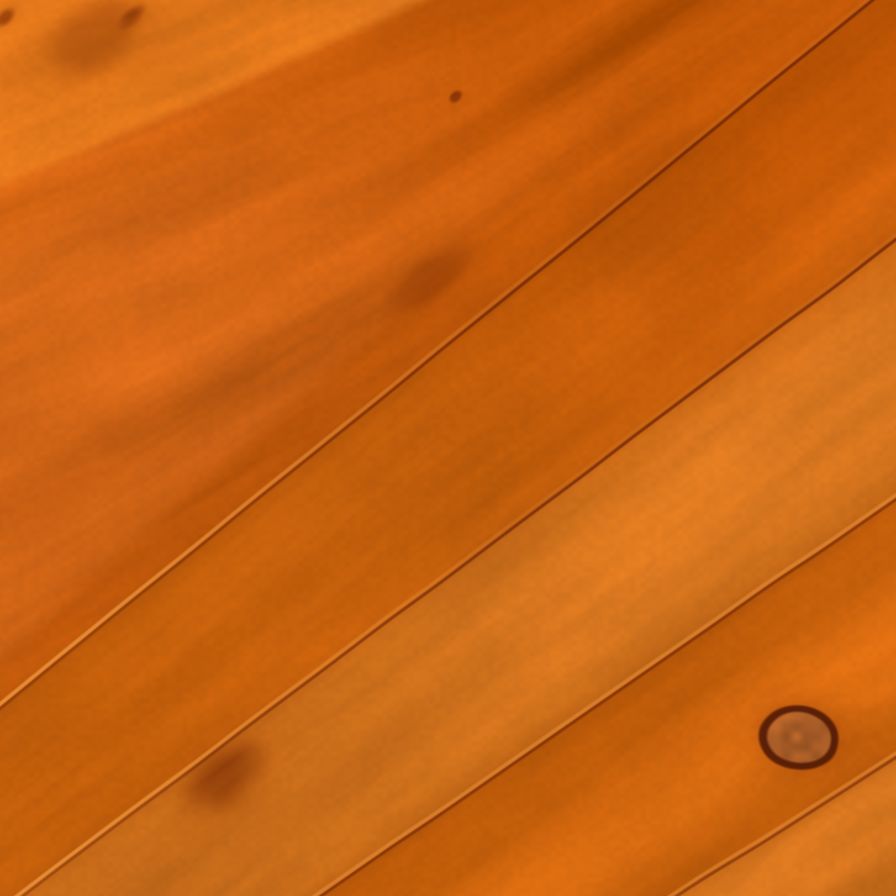
Give the GLSL for this texture, as a Shadertoy shader.

```glsl
#define SEAM_START 0.212
#define SEAM_SLOPE 0.811
#define SEAM_GAP 0.229
#define SEAM_FAN 0.060
#define SEAM_WIDTH 0.0035
#define TOP_EDGE vec2(0.790, 0.437)
#define AMBER vec3(0.80, 0.40, 0.06)
#define HONEY vec3(0.81, 0.44, 0.11)
#define RUST vec3(0.74, 0.33, 0.02)
#define PALE vec3(0.91, 0.48, 0.11)
#define BROWN vec3(0.42, 0.13, 0.02)
#define GLINT vec3(0.93, 0.58, 0.24)

const int KNOTS = 6;
// Centre, half length and half width of each knot
const vec4 knotShape[KNOTS] = vec4[](
    vec4(0.251, 0.134, 0.056, 0.030), vec4(0.479, 0.688, 0.062, 0.024),
    vec4(0.104, 0.958, 0.062, 0.040), vec4(0.509, 0.892, 0.009, 0.006),
    vec4(0.147, 0.981, 0.018, 0.009), vec4(0.006, 0.981, 0.013, 0.008));
// Darkness and edge softness of each knot
const vec2 knotTone[KNOTS] = vec2[](
    vec2(0.72, 0.85), vec2(0.36, 0.65), vec2(0.32, 0.60),
    vec2(0.80, 0.60), vec2(0.70, 0.80), vec2(0.70, 0.70));

float hash(vec2 p) {
    return fract(sin(dot(p, vec2(127.1, 311.7))) * 43758.5453);
}

float noise(vec2 p) {
    vec2 i = floor(p), f = fract(p);
    f = f * f * (3.0 - 2.0 * f);
    return mix(mix(hash(i), hash(i + vec2(1, 0)), f.x),
               mix(hash(i + vec2(0, 1)), hash(i + vec2(1, 1)), f.x), f.y);
}

float fbm(vec2 p) {
    float sum = 0.0, amp = 0.5;
    for (int i = 0; i < 4; i++) {
        sum += amp * noise(p);
        p = p * 2.03 + 17.3;
        amp *= 0.5;
    }
    return sum;
}

// Distance from a tilted ellipse centre, 1.0 on its rim
float ellipse(vec2 p, vec2 halfSize, float tilt) {
    float c = cos(tilt), s = sin(tilt);
    return length(vec2(c * p.x + s * p.y, c * p.y - s * p.x) / halfSize);
}

void mainImage(out vec4 fragColor, in vec2 fragCoord) {
    vec2 uv = fragCoord / iResolution.xy;
    float px = 1.0 / iResolution.y;

    // Fan of boards: whole values of rank lie on the seams
    float gap = SEAM_GAP + SEAM_FAN * uv.x;
    float rank = (SEAM_START + SEAM_SLOPE * uv.x - uv.y) / gap;
    float board = max(floor(rank), -1.0);
    float upper = smoothstep(px, -px, rank * gap);
    float topDist = uv.y - TOP_EDGE.x - TOP_EDGE.y * uv.x + 0.012 * (fbm(uv * 9.0) - 0.5);
    float top = smoothstep(-0.010, 0.010, topDist);

    // Grain follows the boards and bends around the knots
    float across = board < 0.0 ? uv.y - mix(0.60, 0.42, smoothstep(0.0, -1.2, rank)) * uv.x
                               : rank * SEAM_GAP;
    vec2 ringOffset = uv - vec2(0.892, 0.177);
    float ring = ellipse(ringOffset, vec2(0.043, 0.034), -0.1);
    across += 0.03 * exp(-0.25 * ring * ring) + 0.02 * (fbm(uv * 4.0) - 0.5);
    vec2 grain = vec2(uv.x * 1.6, across) + board * 3.7;
    float broad = fbm(grain * vec2(1.2, 11.0)) - 0.47;
    float fine = fbm(grain * vec2(5.0, 65.0)) - 0.47;
    float blotch = fbm(uv * 7.0 + 5.0) - 0.47;

    // Board tones, deeper toward the upper right
    vec3 lower = mix(mix(AMBER, RUST, 0.25), HONEY, mod(board, 2.0));
    vec3 col = mix(lower, AMBER + vec3(0.03, 0.0, 0.03), upper);
    float shade = smoothstep(0.75, 1.75, uv.x + uv.y) * smoothstep(1.4, 0.4, rank);
    col = mix(col, RUST, shade);
    col = mix(col, RUST, 0.6 * upper * smoothstep(-0.32, -0.15, rank + 0.16 * uv.x));
    col = mix(col, mix(PALE, HONEY, 0.5 * uv.x), top);
    col = mix(col, RUST, 0.35 * smoothstep(0.06, 0.0, abs(topDist + 0.03)) * (1.0 - top));
    col *= 1.0 + 0.30 * broad + 0.08 * fine + 0.12 * blotch;
    col += vec3(0.03, 0.04, 0.05) * broad;
    col *= 1.0 + 0.04 * (noise(uv * 170.0) - 0.5);

    // Soft dark knots
    for (int i = 0; i < KNOTS; i++) {
        vec2 wobble = 0.25 * knotShape[i].w * (vec2(noise(uv * 40.0), noise(uv * 40.0 + 9.0)) - 0.5);
        float r = ellipse(uv - knotShape[i].xy + wobble, knotShape[i].zw, 0.72);
        float mask = smoothstep(1.0 + 0.4 * knotTone[i].y, 1.0 - knotTone[i].y, r);
        col = mix(col, BROWN, knotTone[i].x * mask * (0.85 + 0.6 * fine));
        col = mix(col, RUST * 0.9, 0.25 * exp(-0.6 * r * r));
    }

    // Ringed knot with a stained halo
    float ringWobble = ring + 0.10 * (noise(uv * 35.0) - 0.5);
    float stain = exp(-1.1 * ring * ring) * (0.5 + 0.5 * smoothstep(-0.03, 0.04, ringOffset.y));
    col = mix(col, BROWN, 0.65 * stain);
    vec3 heart = vec3(0.66, 0.36, 0.15) * (0.88 + 0.25 * noise(uv * 90.0));
    col = mix(col, heart, smoothstep(1.0, 0.85, ringWobble));
    col = mix(col, BROWN * 0.75, 0.9 * smoothstep(0.17, 0.05, abs(ringWobble - 0.93)));

    // Seams: dark groove below a lit bevel
    float seam = max(round(rank), 0.0);
    float slope = SEAM_SLOPE - SEAM_FAN * seam;
    float d = (rank - seam) * gap / sqrt(1.0 + slope * slope);
    d += 0.0015 * (noise(vec2(uv.x * 14.0, seam)) - 0.5);
    float soft = max(px, 0.0015);
    float groove = smoothstep(SEAM_WIDTH * 0.5 + soft, SEAM_WIDTH * 0.5 - soft, abs(d - 0.0015));
    float bevel = smoothstep(SEAM_WIDTH * 0.6 + soft, SEAM_WIDTH * 0.6 - soft, abs(d + 0.0025));
    float lit = seam < 2.0 ? smoothstep(0.75, 0.0, uv.x) : 0.55;
    col = mix(col, RUST * 0.85, 0.30 * exp(-abs(d) * 110.0));
    col = mix(col, BROWN, groove * mix(0.75, 0.40, lit));
    col = mix(col, GLINT, bevel * mix(0.15, 0.85, lit));

    fragColor = vec4(clamp(col, 0.0, 1.0), 1.0);
}
```
